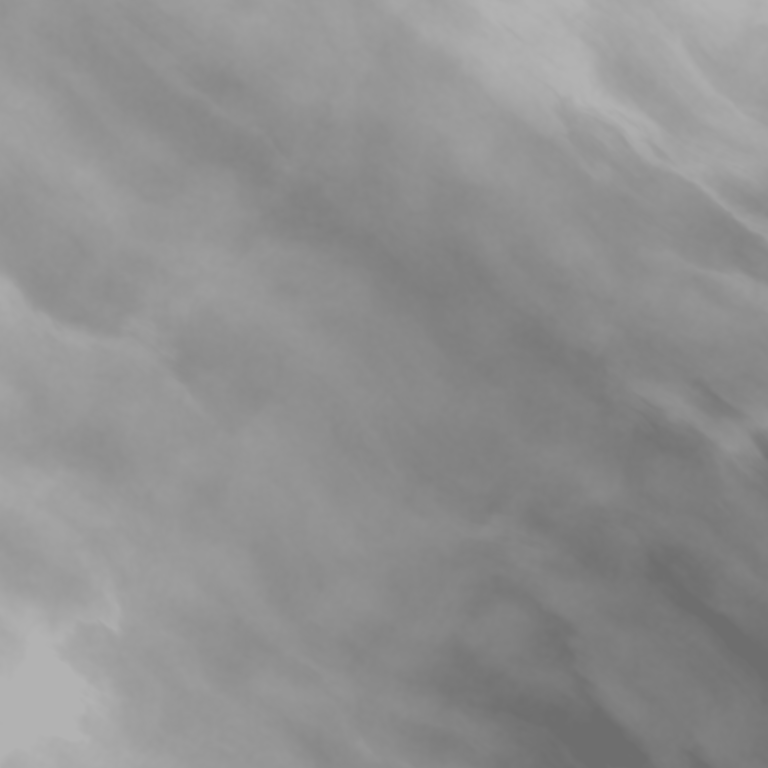
Write a Shadertoy shader that draws this texture.

```glsl
// Soft grey cloud sheet with wispy streaks falling from upper left to lower right.
// A broad tone is layered with warped, stretched gradient noise; thin bright
// crests and dark veins follow the zero lines of that noise.
#define BASE_GREY 0.532
#define STREAK_ANGLE -0.62
#define STREAK_SCALE vec2(1.9, 6.0)
#define STREAK_CONTRAST 0.092
#define WARP 0.32
#define CREST_WIDTH 0.10
#define CREST_LIGHT 0.080
#define VEIN_DARK 0.058
#define PUFF_CONTRAST 0.032
#define GRAIN_CONTRAST 0.012

// Integer hash giving two values in -1..1
vec2 hash2(vec2 cell) {
    uvec2 h = uvec2(ivec2(cell)) * uvec2(1597334673u, 3812015801u);
    uint n = (h.x ^ h.y) * 1597334673u;
    n = (n ^ (n >> 15)) * 2246822519u;
    n ^= n >> 13;
    return vec2(n & 0xffffu, n >> 16) / 32767.5 - 1.0;
}

float corner(vec2 cell, vec2 offset, vec2 f) {
    return dot(hash2(cell + offset), f - offset);
}

// Gradient noise centred on zero
float noise(vec2 p) {
    vec2 i = floor(p), f = p - i;
    vec2 u = f * f * f * (f * (f * 6.0 - 15.0) + 10.0);
    float low = mix(corner(i, vec2(0, 0), f), corner(i, vec2(1, 0), f), u.x);
    float high = mix(corner(i, vec2(0, 1), f), corner(i, vec2(1, 1), f), u.x);
    return mix(low, high, u.y);
}

float fbm(vec2 p) {
    float sum = 0.0, amplitude = 1.0;
    for (int octave = 0; octave < 6; octave++) {
        sum += amplitude * noise(p);
        p = mat2(0.96, 0.28, -0.28, 0.96) * p * 2.03 + 17.3;
        amplitude *= 0.48;
    }
    return sum;
}

// Soft line where a noise field crosses zero, wider on its positive side
float ridge(float field, float width) {
    float d = field / (width * (field > 0.0 ? 1.7 : 0.8));
    return 1.0 / (1.0 + d * d);
}

void mainImage(out vec4 fragColor, in vec2 fragCoord) {
    vec2 uv = fragCoord / iResolution.y;

    // Axes along and across the streaks
    vec2 direction = vec2(cos(STREAK_ANGLE), sin(STREAK_ANGLE));
    float along = dot(uv, direction);
    float across = dot(uv, vec2(-direction.y, direction.x));

    // Broad light: pale outer corners, dim diagonal, darkest at lower right
    float middle = across - 0.72;
    float grey = BASE_GREY + 0.25 * middle * middle - 0.10 * (along - 0.12);

    // Streaked cloud body
    vec2 bend = vec2(fbm(uv * 2.6 + 3.7), fbm(uv * 2.6 + 41.2));
    vec2 p = vec2(along, across) * STREAK_SCALE + WARP * bend;
    grey += STREAK_CONTRAST * fbm(p + 8.4);

    // Bright crests, broken into patches and weaker in the dim middle
    float crest = ridge(fbm(p * 0.9 + 63.1), CREST_WIDTH);
    float patches = smoothstep(-0.15, 0.4, noise(p * 0.7 + 25.6) + 0.6 * middle * middle);
    grey += CREST_LIGHT * crest * patches;

    // Dark veins towards the lower right
    float vein = ridge(fbm(p * 0.8 + 91.8), CREST_WIDTH);
    grey -= VEIN_DARK * vein * smoothstep(0.2, 0.65, along);

    // Small puffs and faint grain
    grey += PUFF_CONTRAST * fbm(uv * 13.0 + bend);
    grey += GRAIN_CONTRAST * noise(uv * 95.0);

    fragColor = vec4(vec3(clamp(grey, 0.43, 0.70)), 1.0);
}
```
